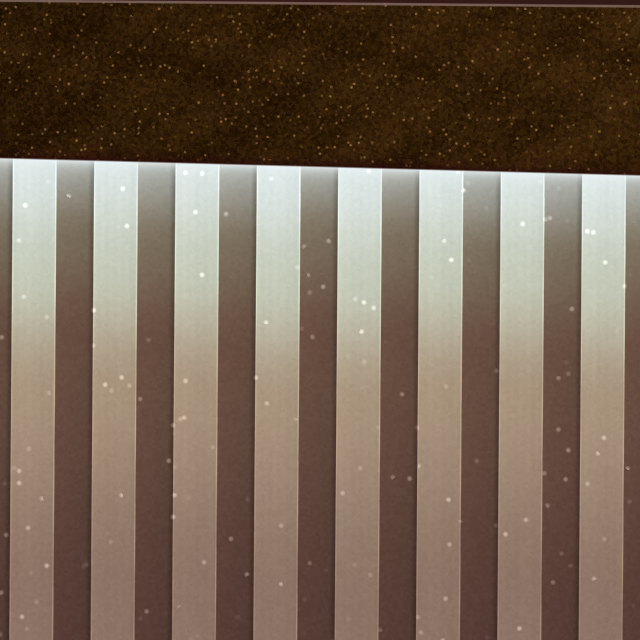
Give the GLSL for this pattern, as a three.js fragment shader.

```glsl
varying vec2 vUv;

#define PERIOD 0.1271
#define RIB_WIDTH 0.0685
#define FIRST_RIB 0.0145
#define LEAN 0.0075
#define BEAM_EDGE 0.753
#define BEAM_TILT 0.027
#define SOFT 0.0013
#define HIGHLIGHT 0.0019
#define GRAIN 0.03

float hash(vec2 p) {
  p = fract(p * vec2(0.1031, 0.1137));
  p += dot(p, p.yx + 33.33);
  return fract((p.x + p.y) * p.x * 7.31);
}

// Distance to the nearest scattered point, and that point's random value
vec2 cellular(vec2 p) {
  vec2 base = floor(p);
  vec2 nearest = vec2(9.0, 0.0);
  for (int j = -1; j <= 1; j++) {
    for (int i = -1; i <= 1; i++) {
      vec2 id = base + vec2(float(i), float(j));
      vec2 point = id + vec2(hash(id + 11.0), hash(id + 47.0));
      float d = distance(p, point);
      if (d < nearest.x) nearest = vec2(d, hash(id + 83.0));
    }
  }
  return nearest;
}

// Rare soft flecks
float flecks(vec2 p, float rarity) {
  vec2 c = cellular(p);
  return smoothstep(0.42, 0.08, c.x) * smoothstep(rarity, 1.0, c.y);
}

float line(float d, float width) {
  return 1.0 - smoothstep(width * 0.5 - SOFT, width * 0.5 + SOFT, abs(d));
}

vec3 ribColor(float depth) {
  vec3 c = mix(vec3(0.86, 0.90, 0.89), vec3(0.77, 0.79, 0.72), smoothstep(0.0, 0.18, depth));
  c = mix(c, vec3(0.66, 0.58, 0.49), smoothstep(0.16, 0.36, depth));
  return mix(c, vec3(0.55, 0.45, 0.395), smoothstep(0.32, 0.68, depth));
}

vec3 grooveColor(float depth) {
  vec3 c = mix(vec3(0.64, 0.65, 0.62), vec3(0.48, 0.43, 0.36), smoothstep(0.0, 0.13, depth));
  c = mix(c, vec3(0.40, 0.30, 0.25), smoothstep(0.10, 0.29, depth));
  return mix(c, vec3(0.335, 0.235, 0.205), smoothstep(0.28, 0.74, depth));
}

vec3 cladding(vec2 uv, float depth) {
  float x = uv.x - FIRST_RIB - LEAN * uv.y;
  float fromCenter = (fract((x - 0.5 * RIB_WIDTH) / PERIOD + 0.5) - 0.5) * PERIOD;
  float across = fract((x - RIB_WIDTH) / PERIOD) * PERIOD / (PERIOD - RIB_WIDTH);
  float index = floor(x / PERIOD);
  float rib = 1.0 - smoothstep(-SOFT, SOFT, abs(fromCenter) - 0.5 * RIB_WIDTH);

  // Recessed grooves, shaded toward their right side
  float drift = 0.03 * (hash(vec2(index, 5.0)) - 0.5);
  vec3 groove = grooveColor(max(depth + drift, 0.0));
  groove *= 1.04 - 0.08 * across;
  groove *= 1.0 - 0.22 * smoothstep(0.82, 1.0, across);

  // Raised ribs with fine vertical brushing
  vec3 face = ribColor(max(depth - drift, 0.0));
  face *= 1.0 + 0.012 * sin(uv.x * 310.0) * sin(uv.x * 173.0 + index);
  face *= 1.0 - 0.5 * fromCenter;
  vec3 color = mix(groove, face, rib);

  // Bright folded edges, stronger on the right
  vec3 glint = face * 1.12 + vec3(0.07, 0.07, 0.05);
  float breaks = 0.8 + 0.2 * sin(uv.y * 37.0 + index * 2.3);
  color = mix(color, glint, 0.85 * breaks * line(fromCenter - 0.5 * RIB_WIDTH + 0.001, HIGHLIGHT));
  color = mix(color, glint, 0.55 * breaks * line(fromCenter + 0.5 * RIB_WIDTH - 0.001, HIGHLIGHT));

  // Dust and light spilling below the beam
  color += 0.22 * flecks(uv * 75.0, 0.95);
  color += GRAIN * 0.7 * (cellular(uv * 190.0).y - 0.5);
  return mix(color, vec3(0.93, 0.97, 0.98), 0.85 * exp(-max(depth, 0.0) * 95.0));
}

vec3 beam(vec2 uv, float height) {
  float patches = 0.5 + 0.22 * sin(uv.x * 17.0 + 3.0 * sin(uv.y * 21.0))
                + 0.16 * sin(uv.x * 41.0 - uv.y * 53.0);
  float speckle = cellular(uv * 210.0).y;
  float mottle = clamp(0.45 * patches + 0.5 * speckle + 0.22 * uv.x - 0.16, 0.0, 1.0);
  vec3 color = mix(vec3(0.12, 0.06, 0.005), vec3(0.27, 0.175, 0.06), mottle);
  color += vec3(0.30, 0.25, 0.16) * flecks(uv * 125.0, 0.78);
  color += GRAIN * (cellular(uv * 310.0 + 19.0).y - 0.5);
  color = mix(color, vec3(0.14, 0.03, 0.04), 0.8 * exp(-max(height, 0.0) * 140.0));

  // Pale trim along the top
  float trim = uv.y - 0.999 + 0.009 * uv.x;
  color = mix(color, vec3(0.20, 0.10, 0.09), smoothstep(0.0, 0.003, trim));
  return mix(color, vec3(0.50, 0.41, 0.38), 0.85 * line(trim, 0.004));
}

void main() {
  float depth = BEAM_EDGE - BEAM_TILT * vUv.x - vUv.y;
  vec3 color = mix(beam(vUv, -depth), cladding(vUv, depth), smoothstep(-0.002, 0.002, depth));
  gl_FragColor = vec4(clamp(color, 0.0, 1.0), 1.0);
}
```
